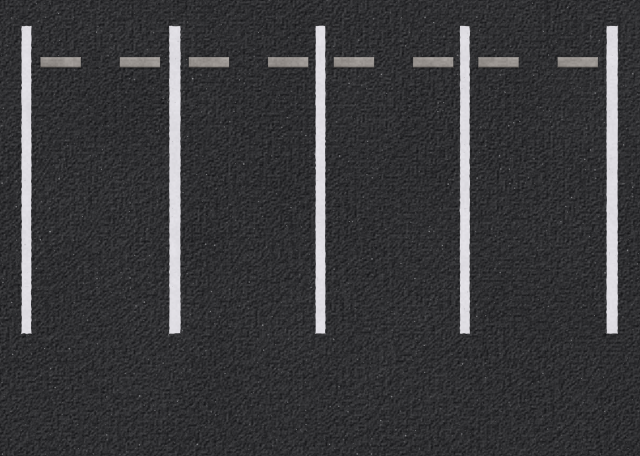
This pattern is drawn by a WebGL 2 fragment shader. Its source:

```glsl
#version 300 es
precision highp float;
// Draws a row of four parking bays on asphalt, with painted lines and concrete wheel stops.
uniform vec2 u_resolution;
out vec4 fragColor;

const int BAYS = 4;
const float QUARTER_TURN = 1.5707963;
const vec3 ASPHALT = vec3(0.183, 0.184, 0.193);
const vec3 PAINT = vec3(0.875, 0.868, 0.890);
const vec3 CONCRETE = vec3(0.595, 0.575, 0.560);

float hash(vec2 p) {
    return fract(sin(dot(p, vec2(127.1, 311.7))) * 43758.5453);
}

float noise(vec2 p) {
    vec2 i = floor(p), f = fract(p);
    f = f * f * (3.0 - 2.0 * f);
    float low = mix(hash(i), hash(i + vec2(1.0, 0.0)), f.x);
    float high = mix(hash(i + vec2(0.0, 1.0)), hash(i + vec2(1.0, 1.0)), f.x);
    return mix(low, high, f.y);
}

float boxDistance(vec2 p, vec2 halfSize) {
    vec2 d = abs(p) - halfSize;
    return length(max(d, 0.0)) + min(max(d.x, d.y), 0.0);
}

float coverage(float d, float pixel) {
    return 1.0 - smoothstep(-0.7 * pixel, 0.7 * pixel, d);
}

// Line centres: even spacing with a slight surveying drift
float lineX(float i) {
    float a = i * QUARTER_TURN;
    return 0.0413 + 0.2288 * i + 0.00225 * sin(a) + 0.0009 * (1.0 - cos(a));
}

float lineHalfWidth(float i) {
    return mod(i, 3.0) == 1.0 ? 0.0087 : 0.0076;
}

// Sparse pale chips, at most one per grid cell
float chips(vec2 p, float cells, float density, float pixel) {
    vec2 q = p * cells, id = floor(q);
    vec2 centre = 0.3 + 0.4 * vec2(hash(id + 3.7), hash(id + 8.3));
    float radius = mix(0.0005, 0.0012, hash(id + 5.1));
    float d = length(fract(q) - centre) / cells - radius;
    float strength = hash(id + 17.9);
    return step(hash(id), density) * strength * strength * coverage(d, pixel);
}

// Embossed aggregate, fine grit and broad stains
vec3 asphalt(vec2 p, float pixel) {
    vec2 q = p * 310.0;
    float height = noise(q);
    float relief = height - noise(q + vec2(0.55, -0.6));
    float grit = noise(p * 490.0 + 41.0) - 0.5;
    float stain = noise(p * 9.0) + 0.5 * noise(p * 27.0 + 5.0) - 0.75;
    float tone = 0.085 * relief + 0.045 * (height - 0.5) + 0.065 * grit + 0.012 * stain;
    tone += 0.38 * chips(p, 135.0, 0.09, pixel);
    tone += 0.16 * chips(p + 2.3, 210.0, 0.12, pixel);
    return ASPHALT + tone;
}

vec3 paint(vec2 p) {
    float wear = noise(p * 330.0 + 13.0) - 0.5;
    float fade = noise(p * 40.0) - 0.5;
    float pits = smoothstep(0.88, 1.0, noise(p * 230.0 + 71.0));
    return PAINT + 0.035 * wear + 0.025 * fade - 0.07 * pits;
}

// Local coordinates run from -1 to 1 across the stop
vec3 concrete(vec2 p, vec2 local) {
    float mottling = noise(p * 95.0 + 23.0) - 0.5;
    float grain = noise(p * 380.0) - 0.5;
    float topLight = 0.05 * smoothstep(0.3, 1.0, local.y);
    float baseShade = 0.13 * smoothstep(0.55, 1.0, -local.y);
    return CONCRETE + 0.07 * mottling + 0.06 * grain + 0.025 * local.x + topLight - baseShade;
}

void main() {
    float pixel = 1.0 / u_resolution.x;
    vec2 p = gl_FragCoord.xy * pixel;
    vec3 color = asphalt(p, pixel);

    // Painted bay lines with slightly ragged edges
    float ragged = 0.0011 * (noise(p * 240.0 + 9.0) - 0.5);
    float lines = 0.0;
    for (int i = 0; i <= BAYS; i++) {
        float n = float(i);
        float d = boxDistance(p - vec2(lineX(n), 0.4317), vec2(lineHalfWidth(n), 0.2403));
        lines = max(lines, coverage(d + ragged, pixel));
    }
    color = mix(color, paint(p), lines);

    // Two wheel stops in every bay
    vec2 stopHalf = vec2(0.0315, 0.0080);
    for (int i = 0; i < BAYS; i++) {
        float n = float(i);
        float middle = 0.5 * (lineX(n) + lineX(n + 1.0));
        middle += 0.0004 + 0.0014 * sin((n - 0.5) * QUARTER_TURN);
        for (float side = -1.0; side <= 1.0; side += 2.0) {
            vec2 q = p - vec2(middle + side * 0.0619, 0.6152);
            float shadow = coverage(boxDistance(q + vec2(0.0, 0.001), stopHalf), 3.0 * pixel);
            color *= 1.0 - 0.45 * shadow;
            float body = coverage(boxDistance(q, stopHalf), pixel);
            color = mix(color, concrete(p, q / stopHalf), body);
        }
    }
    fragColor = vec4(clamp(color, 0.0, 1.0), 1.0);
}
```
